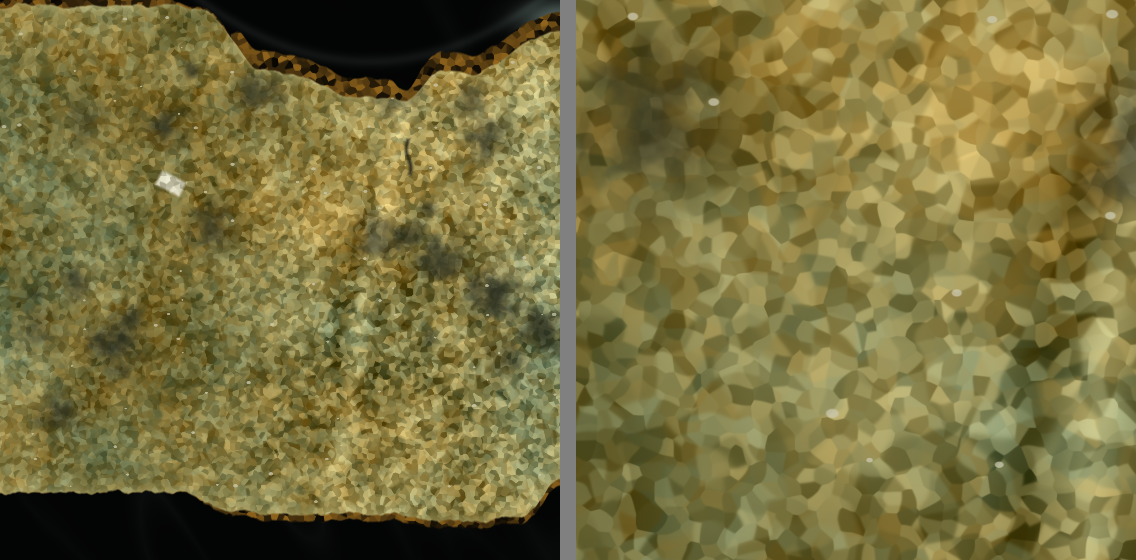
Left, the full canvas; right, a detail of the centre.
Give the GLSL for this texture, as a WebGL 2 fragment shader.

```glsl
#version 300 es
precision highp float;
// A ragged slab of grainy ochre stone with a pale seam, lying on black.

uniform vec2 u_resolution;
out vec4 fragColor;

const vec3 STONE = vec3(0.515, 0.48, 0.26);
const vec3 TONE_STEP = vec3(1.0, 0.98, 0.86);
const vec3 WARM_SHIFT = vec3(0.10, -0.01, -0.10);
const vec3 STAIN = vec3(0.15, 0.17, 0.12);
const vec3 RIM_BROWN = vec3(0.36, 0.25, 0.07);
const vec3 PALE = vec3(0.76, 0.73, 0.50);
const vec3 CRYSTAL = vec3(0.80, 0.79, 0.69);
const vec3 BACKDROP = vec3(0.012, 0.014, 0.014);
const vec3 HAZE = vec3(0.36, 0.43, 0.41);
const float FINE_GRAINS = 105.0;
const float COARSE_GRAINS = 52.0;
const float GRAIN_CONTRAST = 0.27;
const int STAIN_COUNT = 22;

float hash(vec2 p) {
    return fract(sin(dot(p, vec2(127.1, 311.7))) * 43758.5453);
}

vec2 hash2(vec2 p) {
    return vec2(hash(p), hash(p + 37.3));
}

float noise(vec2 p) {
    vec2 i = floor(p), f = fract(p);
    f = f * f * (3.0 - 2.0 * f);
    return mix(mix(hash(i), hash(i + vec2(1, 0)), f.x),
               mix(hash(i + vec2(0, 1)), hash(i + vec2(1, 1)), f.x), f.y);
}

float fbm(vec2 p) {
    float sum = 0.0, amp = 0.5;
    for (int i = 0; i < 4; i++) {
        sum += amp * noise(p);
        p = p * 2.03 + 17.1;
        amp *= 0.5;
    }
    return sum / 0.9375;
}

// Soft-edged cells: x is the tone and y the hue of the grain, centred on 0
vec2 grains(vec2 p) {
    vec2 cell = floor(p), sum = vec2(0.0);
    float total = 0.0;
    for (int j = -1; j <= 1; j++)
    for (int i = -1; i <= 1; i++) {
        vec2 id = cell + vec2(i, j);
        vec2 d = id + hash2(id) - p;
        float w = exp(-18.0 * dot(d, d));
        sum += w * hash2(id + 71.7);
        total += w;
    }
    return sum / total - 0.5;
}

float topEdge(float x) {
    return 0.99 - 0.11 * smoothstep(0.36, 0.46, x) - 0.06 * smoothstep(0.45, 0.68, x)
         + 0.05 * smoothstep(0.72, 0.79, x) + 0.08 * smoothstep(0.84, 1.0, x)
         + 0.02 * (fbm(vec2(x * 26.0, 3.0)) - 0.5);
}

float bottomEdge(float x) {
    return 0.123 - 0.04 * smoothstep(0.3, 0.43, x) - 0.012 * smoothstep(0.6, 0.9, x)
         + 0.075 * smoothstep(0.93, 1.0, x) + 0.022 * (fbm(vec2(x * 30.0, 9.0)) - 0.5);
}

float boxMask(vec2 p, vec2 halfSize, float soft) {
    vec2 d = abs(p) - halfSize;
    return 1.0 - smoothstep(-soft, soft, max(d.x, d.y));
}

vec3 backdrop(vec2 uv) {
    float ridge = 1.0 - abs(2.0 * noise(uv * vec2(9.0, 5.0) + uv.yx * 4.0) - 1.0);
    float arc = uv.y - 0.89 - 1.2 * (uv.x - 0.66) * (uv.x - 0.66);
    float haze = 0.13 * pow(ridge, 10.0) * noise(uv * 7.0) + 0.15 * exp(-arc * arc * 9000.0);
    haze += 0.9 * exp(-dot(uv - vec2(1.0, 0.965), (uv - vec2(1.0, 0.965)) * vec2(220.0, 900.0)));
    return BACKDROP + HAZE * haze;
}

vec3 stone(vec2 uv) {
    vec2 warped = uv + 0.006 * (vec2(noise(uv * 70.0), noise(uv * 70.0 + 40.0)) - 0.5);
    vec2 fine = grains(warped * FINE_GRAINS), coarse = grains(warped * COARSE_GRAINS + 5.0);
    float crisp = mix(0.72, 1.12, smoothstep(0.2, 0.8, uv.x));
    float cloud = fbm(uv * 6.0 + 2.0) - 0.5;
    float tone = crisp * GRAIN_CONTRAST * (fine.x + 0.75 * coarse.x) + 0.34 * cloud;
    tone += 0.06 * (uv.x - 0.5) + 0.02;
    float warmth = 0.5 * fine.y + 0.6 * coarse.y + 2.2 * (fbm(uv * 5.0 + 30.0) - 0.5);
    vec3 col = STONE + TONE_STEP * tone + WARM_SHIFT * warmth * 0.8;

    // Dark stains
    float stain = 0.0;
    for (int i = 0; i < STAIN_COUNT; i++) {
        vec2 seed = vec2(float(i), 4.7);
        vec2 d = uv - vec2(hash(seed), mix(0.2, 0.9, hash(seed + 8.0)));
        float radius = mix(0.010, 0.045, hash(seed + 15.0));
        float reach = length(d) / radius + 1.6 * (fbm(uv * 45.0) - 0.5);
        stain = max(stain, exp(-reach * abs(reach)) * mix(0.3, 0.85, hash(seed + 22.0)));
    }
    col = mix(col, STAIN, min(stain, 0.85));

    // Pale seam and the short crack beside it
    float seam = (uv.x - 0.57 - 0.185 * uv.y - 0.012 * (noise(uv * 9.0) - 0.5)) / 0.017;
    col += TONE_STEP * (0.12 * exp(-seam * seam) - 0.05 * exp(-pow(seam + 2.3, 2.0)));
    vec2 crack = uv - vec2(0.73 + 0.01 * (noise(uv * 30.0) - 0.5), 0.72);
    col = mix(col, STAIN * 0.7, 0.8 * boxMask(crack, vec2(0.003, 0.032), 0.004));

    // Bright flecks, one per occupied cell
    vec2 id = floor(uv * 42.0), f = fract(uv * 42.0) - 0.3 - 0.4 * hash2(id + 3.0);
    float size = mix(0.08, 0.22, hash(id + 9.0));
    float fleck = step(0.94, hash(id + 55.0)) * (1.0 - smoothstep(size * 0.6, size, length(f * vec2(1.0, 1.4))));
    col = mix(col, CRYSTAL, 0.75 * fleck);

    // Tilted crystal
    vec2 q = mat2(0.89, 0.45, -0.45, 0.89) * (uv - vec2(0.305, 0.672));
    return mix(col, CRYSTAL + 0.3 * fine.x, boxMask(q, vec2(0.024, 0.014), 0.004));
}

void main() {
    vec2 uv = gl_FragCoord.xy / u_resolution;
    float soft = max(0.0025, 1.0 / u_resolution.y);
    float below = topEdge(uv.x) - uv.y, above = uv.y - bottomEdge(uv.x);
    float inside = min(below, above);

    // Broken brown rim behind the face
    float rimTop = 0.03 * smoothstep(0.35, 0.55, noise(vec2(uv.x * 11.0, 6.0))) + 0.004;
    float rimBottom = 0.012 * smoothstep(0.3, 0.5, uv.x);
    float rim = smoothstep(-soft, soft, min(below + rimTop, above + rimBottom));
    vec3 rimColor = RIM_BROWN * (0.85 + 1.5 * grains(uv * 85.0).x);

    vec3 face = stone(uv);
    float lip = 0.45 * exp(-max(below, 0.0) / 0.006) + 0.45 * exp(-max(above, 0.0) / 0.014);
    face = mix(face, PALE, min(lip, 0.6));

    vec3 col = mix(backdrop(uv), rimColor, rim);
    col = mix(col, face, smoothstep(-soft, soft, inside));
    fragColor = vec4(clamp(col, 0.0, 1.0), 1.0);
}
```
